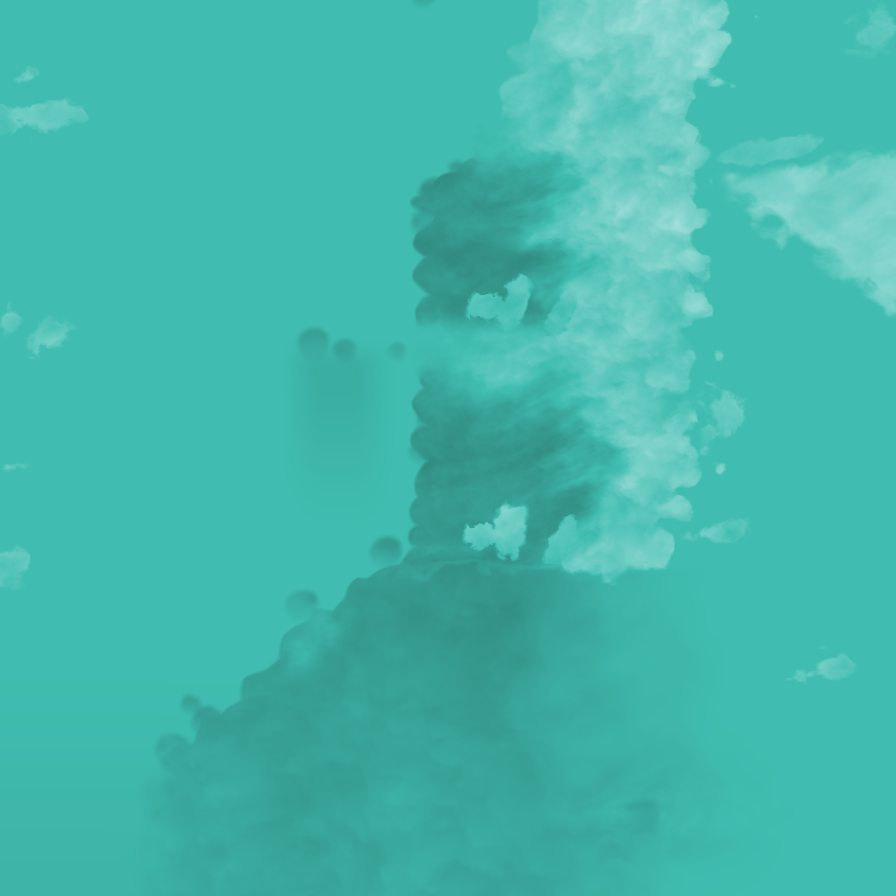
A Shadertoy shader for this background:

```glsl
// A teal sky with a tall billowing cloud column, its shaded base and scattered wisps.
float hash(vec2 p) { return fract(sin(dot(p, vec2(127.1, 311.7))) * 43758.5453); }

float noise(vec2 p) {
  vec2 i = floor(p), f = fract(p);
  f = f * f * (3. - 2. * f);
  return mix(mix(hash(i), hash(i + vec2(1, 0)), f.x),
             mix(hash(i + vec2(0, 1)), hash(i + vec2(1, 1)), f.x), f.y);
}

// Layered noise centered on zero
float fbm(vec2 p) {
  float sum = -.48, amp = .5;
  for (int i = 0; i < 5; i++) {
    sum += amp * noise(p);
    p = mat2(1.6, 1.2, -1.2, 1.6) * p + 3.7;
    amp *= .5;
  }
  return sum;
}

// Rounded bumps, highest at each cell's point
float puffs(vec2 p) {
  float nearest = 1.;
  for (int k = 0; k < 9; k++) {
    vec2 c = floor(p) + vec2(k % 3 - 1, k / 3 - 1);
    nearest = min(nearest, length(p - c - .15 - .7 * vec2(hash(c), hash(c + 41.3))));
  }
  return .4 - nearest;
}

float blob(vec2 p, vec2 center, vec2 size) {
  vec2 d = (p - center) / size;
  return exp(-dot(d, d));
}

float rise(float a, float b, float x) { return smoothstep(a, b, x); }
float fall(float a, float b, float x) { return 1. - smoothstep(a, b, x); }

// Left outline of the cloud, from bottom to top
float leftEdge(float y) {
  vec2 path[10] = vec2[10](vec2(.175, 0), vec2(.18, .15), vec2(.26, .215), vec2(.32, .29),
    vec2(.4, .35), vec2(.465, .39), vec2(.47, .78), vec2(.53, .83), vec2(.567, .9), vec2(.595, 1));
  float x = path[0].x;
  for (int i = 1; i < 10; i++)
    x = mix(x, path[i].x, clamp((y - path[i - 1].y) / (path[i].y - path[i - 1].y), 0., 1.));
  return x;
}

void mainImage(out vec4 fragColor, in vec2 fragCoord) {
  vec2 uv = fragCoord / iResolution.xy;
  float soft = fbm(uv * 9.);
  float fine = fbm(uv * vec2(32, 42) + 2. * soft);
  float grain = fbm(uv * 95. + 3. * fine);
  float streak = fbm(mat2(.95, -.3, .3, .95) * uv * vec2(13, 42) + 2. * soft);
  float bump = puffs(uv * 27. + soft);
  float billow = puffs(uv * 17. + 2.5 * soft + fine) + .5 * puffs(uv * 42. + 2. * fine);
  vec2 warped = uv + .012 * vec2(fine, soft);
  float bandY = mod(uv.y - .37, .255);

  // Sky and smoke plume; tone runs from -1 (shade) to 1 (light)
  float tone = -.2 * fall(0., .28, uv.y) * fall(.1, .9, uv.x);
  tone -= .35 * fall(.015, .065, abs(uv.x - .375 + .03 * soft)) * rise(.4, .58, uv.y) * fall(.59, .625, uv.y);

  // Round knobs on the shaded outline: center and radius; the first three repeat
  vec3 knobs[11] = vec3[11](vec3(.51, .185, .011), vec3(.482, .16, .017), vec3(.471, .125, .014),
    vec3(.43, .383, .017), vec3(.338, .322, .017), vec3(.213, .215, .012), vec3(.232, .196, .019),
    vec3(.195, .162, .021), vec3(.35, .617, .018), vec3(.385, .607, .014), vec3(.445, .605, .01));
  for (int i = 0; i < 11; i++) {
    vec2 d = vec2(warped.x, i < 3 && uv.y > .37 ? bandY : warped.y) - knobs[i].xy;
    if (i < 3 && uv.y < .37) continue;
    float fade = .3 + .6 * rise(-1., .6, d.y / knobs[i].z);
    tone = mix(tone, -.68 + fine, fade * fall(-.005, .004, length(d) - knobs[i].z));
  }

  // Cloud masks: scalloped left, ragged right and lower rim
  float gap = rise(.57, .6, uv.y) * fall(.62, .64, uv.y);
  float blur = mix(.045, .004, rise(.1, .18, uv.y)) + .03 * gap;
  float leftMask = rise(-blur, blur, uv.x - leftEdge(uv.y) + .035 * bump - .02 * gap);
  float rightEdge = .78 + .035 * rise(.87, 1., uv.y) - .03 * fall(.38, .5, uv.y);
  float rightMask = fall(-.005, .005, uv.x - rightEdge - .05 * bump - .06 * fine);
  float above = rise(-.009, .009, uv.y - .367 + .05 * fine + .02 * soft);

  // Shaded base, dissolving to the right and bottom
  float base = .6 * soft + .35 * fine + .15 * billow - mix(.45, .82, rise(.02, .27, uv.y));
  base *= fall(.54, .8, uv.x + .12 * soft);
  base -= (.3 + fine) * blob(warped, vec2(.7, .09), vec2(.1, .06));
  base += (.75 + fine) * blob(uv, vec2(.171 + .6 * uv.y, .29), vec2(.03, .04));
  tone = mix(tone, base, leftMask * (1. - above));

  // Column: two repeated shaded bands against a lit right side
  float band = rise(0., .03, bandY) * fall(.165, .23, bandY + .08 * soft) * fall(.82, .86, uv.y);
  band = max(band, fall(.37, .42, uv.y));
  float lit = rise(.57, .69, uv.x + .15 * soft + .1 * streak);
  float shade = mix(.12 * rise(.49, .58, uv.x), -.85, band) + .25 * rise(.86, .96, uv.y);
  float column = mix(shade + .7 * streak, .4 + .45 * billow + .6 * fine, lit);
  column += .3 * (soft + fine + grain) + .25 * blob(uv, vec2(.75, .96), vec2(.06, .09));
  column += .32 * blob(vec2(uv.x, bandY), vec2(.725, .12), vec2(.06, .045));

  // Pale forked tufts in the bands
  vec2 tuft = vec2(uv.x - .56, bandY - .036) + .025 * vec2(fine, grain);
  float flame = length(vec2(tuft.x - .012 - .2 * tuft.y, tuft.y) / vec2(.019, .032));
  flame = min(flame, length((tuft + vec2(.018, .002)) / vec2(.022, .013)));
  flame = min(flame, length(vec2(tuft.x - .07 - .4 * tuft.y, tuft.y + .012) / vec2(.013, .03)));
  column = mix(column, .25 + 8. * tuft.y + fine, fall(.8, 1.1, flame) * fall(.7, .78, uv.y));
  tone = mix(tone, column, leftMask * rightMask * above);

  // Bright wedge of cloud at the right
  float top = .68 + .15 * uv.x + .04 * fine - uv.y;
  float bottom = uv.y - 1.329 + .68 * uv.x - .06 * fine - .025 * bump;
  float wedge = rise(-.006, .012, top) * rise(-.004, .022, bottom) * rise(.795, .83, uv.x + .03 * fine);
  tone = mix(tone, .65 + .5 * streak + .5 * fine + .2 * billow, wedge);

  // Scattered wisps: center and half size
  vec4 wisps[11] = vec4[11](vec4(.055, .875, .065, .02), vec4(.035, .915, .045, .016),
    vec4(.055, .623, .022, .023), vec4(.01, .645, .014, .018), vec4(.01, .478, .018, .009),
    vec4(.013, .373, .02, .023), vec4(.925, .258, .042, .019), vec4(.985, .97, .026, .022),
    vec4(.815, .545, .026, .035), vec4(.86, .832, .06, .01), vec4(.795, .405, .04, .012));
  for (int i = 0; i < 11; i++) {
    vec2 d = uv - wisps[i].xy;
    float r = length(vec2(d.x, d.y - .18 * d.x) / wisps[i].zw) + 2.5 * fine + 1.5 * streak + grain;
    tone = mix(tone, .42 + fine, fall(.5, 1.1, r));
  }

  // Teal palette
  vec3 color = mix(vec3(.25, .74, .69), vec3(.2, .57, .53), clamp(-tone, 0., 1.15));
  fragColor = vec4(mix(color, vec3(.6, .86, .84), clamp(tone, 0., 1.1)), 1);
}
```
